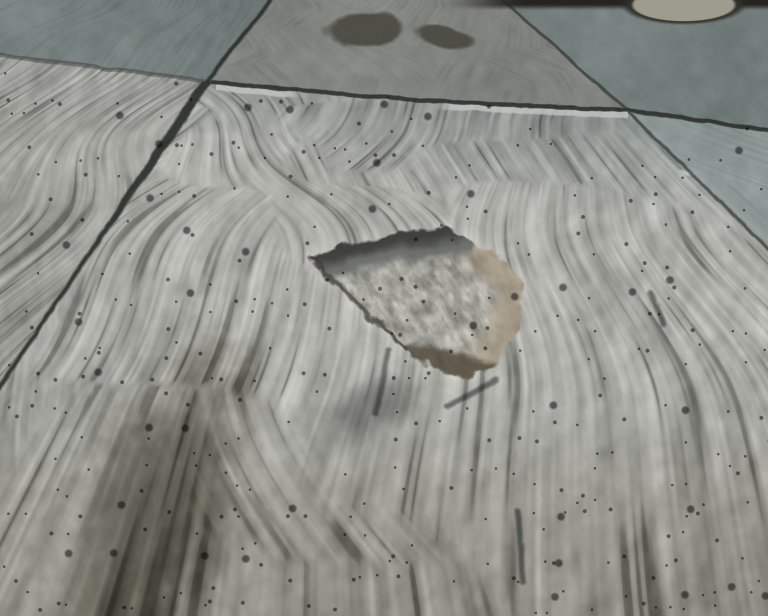
Reproduce this texture procedurally as a Shadertoy shader.

```glsl
// Weathered paving slabs in perspective, with brushed mortar and a broken pit.
// Grooves are stretched noise in ground coordinates; joints are piecewise lines
// and the pit is a signed polygon distance.

float hash(vec2 p) { return fract(sin(dot(p, vec2(127.1, 311.7))) * 43758.5453); }

float noise(vec2 p) {
    vec2 i = floor(p), f = fract(p);
    f = f * f * (3. - 2. * f);
    return mix(mix(hash(i), hash(i + vec2(1, 0)), f.x),
               mix(hash(i + vec2(0, 1)), hash(i + vec2(1, 1)), f.x), f.y);
}

// Layered noise centred on zero
float fbm(vec2 p) {
    float sum = -.47, amp = .5;
    for (int i = 0; i < 4; i++, amp *= .5) {
        sum += amp * noise(p);
        p = mat2(1.6, 1.2, -1.2, 1.6) * p + 3.7;
    }
    return sum;
}

float segment(vec2 p, vec2 a, vec2 b) {
    vec2 d = b - a;
    return length(p - a - d * clamp(dot(p - a, d) / dot(d, d), 0., 1.));
}

// One inside near, zero beyond far
float fade(float near, float far, float d) { return 1. - smoothstep(near, far, d); }

float pitDistance(vec2 p) {
    vec2 v[12] = vec2[12](vec2(.502, .58), vec2(.562, .604), vec2(.668, .625), vec2(.733, .629),
        vec2(.798, .593), vec2(.85, .544), vec2(.839, .463), vec2(.798, .401),
        vec2(.757, .386), vec2(.7, .405), vec2(.651, .438), vec2(.57, .52));
    float d = 9., side = 1.;
    for (int i = 0, j = 11; i < 12; j = i, i++) {
        d = min(d, segment(p, v[i], v[j]));
        vec2 e = v[j] - v[i], w = p - v[i];
        bvec3 c = bvec3(p.y >= v[i].y, p.y < v[j].y, e.x * w.y > e.y * w.x);
        if (all(c) || all(not(c))) side = -side;
    }
    return side * d;
}

// Grooves along ground depth, sheared by lean and bent by slow noise
float brush(vec2 g, float lean, float seed) {
    float w = g.x + lean * g.y + .22 * noise(g * vec2(1.3, 1.8) + seed);
    float fine = noise(vec2(w * 145., g.y * 6. + seed));
    return .58 * noise(vec2(w * 68., g.y * 2.5 + seed)) + .42 * mix(.5, fine, fade(1.2, 2.7, g.y));
}

float blob(vec2 p, vec2 center, vec2 radius, float tilt) {
    vec2 q = p - center;
    q.y -= tilt * q.x;
    return length(q / radius) + .7 * fbm(p * 22.);
}

void mainImage(out vec4 fragColor, in vec2 fragCoord) {
    vec2 p = fragCoord / iResolution.y;
    float e = 1.2 / iResolution.y, rough = fbm(p * 45.);
    vec2 wobble = vec2(rough, fbm(p * 40. + 9.)), j = p + .006 * wobble;

    // Joint lines and slab masks
    float t = j.x - .334;
    float crossY = t < 0. ? .868 - .126 * t
                 : t < .684 ? .868 - .069 * t - .006 * sin(t * 4.593) : .821 - .142 * (t - .684);
    float leftX = .334 + (j.y < .866 ? .678 : .79) * (j.y - .866);
    float rightX = 1.018 - (j.y < .821 ? 1.02 : 1.127) * (j.y - .821);
    float back = smoothstep(-e, e, j.y - crossY);
    float left = fade(-e, e, j.x - leftX), right = smoothstep(-e, e, j.x - rightX);

    // Slab colours
    vec3 col = mix(vec3(.57, .57, .54), vec3(.66, .66, .64), smoothstep(0., .5, p.y));
    col = mix(col, vec3(.53, .56, .55), .8 * smoothstep(.65, .82, p.y + .16 * (p.x - .9)));
    col = mix(col, vec3(.62, .62, .6), left * .8);
    col = mix(col, vec3(.56, .6, .59), right);
    col = mix(col, mix(vec3(.51, .52, .5), vec3(.46, .5, .49), max(left, right)), back);
    col += .09 * fbm(p * 5.) - .05 * smoothstep(.95, 1.25, p.x) * fade(0., .5, p.y);

    // Overlapping brushed patches
    vec2 g = vec2(p.x - .589, 1) / (1.241 - p.y);
    float groove = brush(g, 0., 2.);
    for (float i = 0.; i < 2.; i++) {
        float patchMask = smoothstep(.5, .58, noise(g * vec2(2.3, 3) + 7. + 24. * i));
        groove = mix(groove, brush(g, .43 - .73 * i, 11. + i), patchMask * (1. - left));
    }
    float brushed = (1. - .8 * back) * (1. - .75 * right);
    vec2 lump = p * vec2(20, 13);
    col += brushed * (.27 * (groove - .5) - .1 * fade(.2, .36, groove)
         + .22 * (fbm(lump) - fbm(lump + vec2(.22, -.16)))) + .07 * rough;

    // Damp stains
    float wet = fade(.45, 1.25, blob(p, vec2(.195 + .35 * p.y, .15), vec2(.135, .31), 0.));
    col *= 1. - vec3(.43, .43, .48) * wet * (1. - .5 * groove);
    col *= 1. - .27 * fade(.3, 1.2, blob(p, vec2(.59, .335), vec2(.09, .05), .3));
    float spill = min(blob(p, vec2(.591, .951), vec2(.062, .029), 0.),
                      blob(p, vec2(.72, .941), vec2(.053, .019), -.2));
    col = mix(col, vec3(.27, .27, .24), .85 * fade(.8, 1.1, spill));

    // Chalky chips and dark joints
    float chalk = fade(.003, .007, abs(j.y - crossY + .008)) * step(.35, p.x) * step(p.x, 1.02)
                * smoothstep(.1, .14, abs(p.x - .6));
    chalk = max(chalk, fade(.006, .013, abs(j.x - rightX + .006)) * smoothstep(.6, .68, noise(vec2(p.y * 32., 4))));
    col = mix(col, vec3(.76, .78, .77), .8 * chalk);
    float wide = .0025 + .004 * smoothstep(.55, .8, p.y) * (1. - back);
    float joint = max(fade(wide - e, wide + 2. * e, abs(j.x - leftX) * .82), .7 * fade(.0015, .006, abs(j.x - rightX)));
    joint = max(joint, fade(.002, .005, abs(j.y - crossY)) * mix(.95, .45, left));
    col = mix(col, vec3(.15, .16, .15), .88 * joint);

    // Gouges in the mortar
    float gouge = min(segment(j, vec2(.725, .34), vec2(.806, .384)), segment(j, vec2(.61, .33), vec2(.63, .43)));
    gouge = min(gouge, min(segment(j, vec2(.84, .17), vec2(.85, .055)), segment(j, vec2(1.055, .525), vec2(1.078, .475))));
    col *= 1. - .42 * fade(.001, .008, gouge);

    // Pit: crusted floor, tan right rim, shaded upper wall
    vec2 q = p + .022 * wobble;
    float d = pitDistance(q);
    vec3 pit = vec3(.64, .64, .61) + .5 * fbm(mat2(75, -18, 37, 45) * p);
    pit = mix(pit, vec3(.66, .61, .53) + .2 * rough, .85 * fade(.01, .07, -d) * smoothstep(.7, .79, p.x));
    float upper = min(segment(q, vec2(.5, .58), vec2(.62, .615)), segment(q, vec2(.62, .615), vec2(.735, .628)));
    pit = mix(pit, vec3(.43, .44, .43), fade(.034, .052, upper));
    pit = mix(pit, vec3(.22, .22, .21), .85 * fade(.004, .032, upper));
    pit = mix(pit, vec3(.31, .28, .23), .8 * fade(.008, .026, segment(q, vec2(.67, .425), vec2(.79, .393))));
    col = mix(col + .05 * fade(0., .025, d), pit, fade(-.003, .003, d));
    col = mix(col, vec3(.23, .22, .2), .75 * fade(.001, .007, segment(q, vec2(.505, .578), vec2(.66, .432))));

    // Shadowed far edge and pale tub
    col = mix(col, vec3(.15, .14, .13), smoothstep(.982, .994, p.y) * smoothstep(.7, .86, p.x));
    float tub = length((p - vec2(1.11, .992)) / vec2(.085, .027));
    col = mix(col, vec3(.2, .19, .17), fade(1., 1.25, tub));
    col = mix(col, vec3(.62, .61, .55), fade(.93, 1.03, tub));

    // Scattered grit
    for (float i = 0.; i < 3.; i++) {
        vec2 s = p * (14. + 13. * i) + 17. * i, cell = floor(s);
        vec2 center = .2 + .6 * vec2(hash(cell), hash(cell + 41.));
        col *= 1. - .5 * fade(.05, .12, length(fract(s) - center)) * step(.84, hash(cell + 83.)) * (1. - back);
    }
    fragColor = vec4(clamp(col, 0., 1.), 1);
}
```
